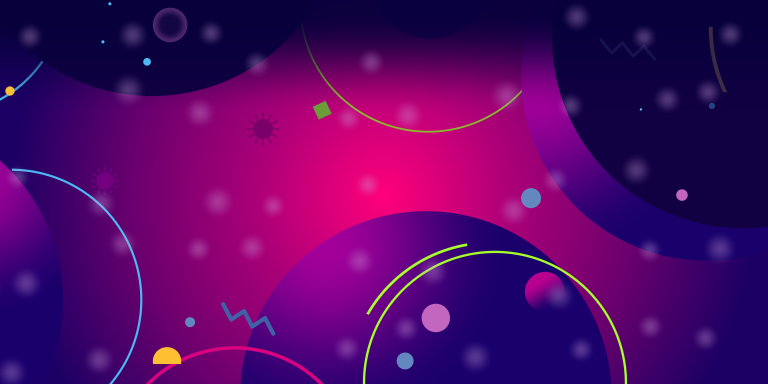
Write a Shadertoy shader that draws this background.

```glsl
// Abstract party backdrop: a pink radial glow with large gradient discs, thin rings,
// small confetti shapes and soft bokeh. Signed distances are painted back to front,
// in units of the canvas height; the bokeh is scattered on a hashed grid.

const vec3 NAVY = vec3(0.10, 0.0, 0.42);
const vec3 NIGHT = vec3(0.065, 0.0, 0.26);
const vec3 VIOLET = vec3(0.64, 0.0, 0.60);
const vec3 SKY = vec3(0.30, 0.73, 0.95);
const vec3 STEEL = vec3(0.39, 0.53, 0.75);
const vec3 LIME = vec3(0.65, 1.0, 0.17);
const vec3 ORCHID = vec3(0.76, 0.40, 0.75);
const vec3 AMBER = vec3(1.0, 0.75, 0.20);

vec2 hash2(vec2 p) {
    return fract(sin(vec2(dot(p, vec2(127.1, 311.7)), dot(p, vec2(269.5, 183.3)))) * 43758.5);
}

void paint(inout vec3 col, vec3 ink, float d, float alpha) {
    col = mix(col, ink, alpha * clamp(0.5 - d * iResolution.y, 0.0, 1.0));
}

float disc(vec2 p, vec2 c, float r) { return length(p - c) - r; }

float ring(vec2 p, vec2 c, float r, float halfWidth) { return abs(disc(p, c, r)) - halfWidth; }

float segment(vec2 p, vec2 a, vec2 b) {
    vec2 v = b - a;
    return length(p - a - v * clamp(dot(p - a, v) / dot(v, v), 0.0, 1.0));
}

float zigzag(vec2 p, vec2 start, vec2 stride, vec2 swing) {
    float d = 1e3;
    for (int i = 0; i < 5; i++) {
        float k = float(i), odd = mod(k, 2.0);
        vec2 a = start + stride * k + swing * odd;
        vec2 b = start + stride * (k + 1.0) + swing * (1.0 - odd);
        d = min(d, segment(p, a, b));
    }
    return d;
}

// Disc with twelve knobbed spikes, folded into one angular sector
float spikyBall(vec2 p, vec2 c, float r) {
    vec2 q = p - c;
    float sector = 6.28318 / 12.0;
    float a = mod(atan(q.y, q.x) + 0.5 * sector, sector) - 0.5 * sector;
    q = length(q) * vec2(cos(a), sin(a));
    float spike = segment(q, vec2(0), vec2(r * 1.5, 0)) - r * 0.06;
    return min(min(length(q) - r, spike), disc(q, vec2(r * 1.5, 0), r * 0.13));
}

// Violet at the focus, fading to navy at the given reach
vec3 orbInk(vec2 p, vec2 focus, float reach) {
    return mix(VIOLET, NAVY, smoothstep(0.0, 1.0, length(p - focus) / reach));
}

void mainImage(out vec4 fragColor, in vec2 fragCoord) {
    vec2 p = fragCoord / iResolution.y;

    // Radial ground
    float glow = length(p - vec2(1.0, 0.49));
    vec3 col = mix(vec3(1.0, 0.0, 0.48), vec3(0.68, 0.0, 0.47), clamp(glow / 0.32, 0.0, 1.0));
    col = mix(col, vec3(0.42, 0.0, 0.43), clamp((glow - 0.32) / 0.33, 0.0, 1.0));
    col = mix(col, vec3(0.11, 0.0, 0.39), clamp((glow - 0.65) / 0.32, 0.0, 1.0));

    // Large discs and the rings that the top shade covers
    paint(col, LIME * 0.8, ring(p, vec2(1.115, 0.990), 0.333, 0.0024), 0.9);
    paint(col, SKY, ring(p, vec2(-0.156, 1.026), 0.325, 0.003), 1.0);
    paint(col, orbInk(p, vec2(1.39, 0.766), 0.46), disc(p, vec2(1.841, 0.805), 0.484), 1.0);
    paint(col, orbInk(p, vec2(0.846, 0.362), 0.49), disc(p, vec2(1.109, -0.034), 0.484), 1.0);
    paint(col, orbInk(p, vec2(-0.07, 0.54), 0.38), disc(p, vec2(-0.320, 0.219), 0.484), 1.0);
    paint(col, NIGHT, disc(p, vec2(0.396, 1.245), 0.495), 1.0);
    paint(col, NIGHT, disc(p, vec2(1.932, 0.900), 0.494), 1.0);
    col = mix(col, vec3(0.025, 0.0, 0.23), 0.96 * smoothstep(0.70, 0.97, p.y));
    paint(col, vec3(0.03, 0.0, 0.25), disc(p, vec2(1.12, 1.05), 0.151), 0.7);

    // Rings and arcs
    paint(col, SKY, max(ring(p, vec2(0.029, 0.219), 0.339, 0.0028), 0.031 - p.x), 1.0);
    paint(col, vec3(0.86, 0.0, 0.50), ring(p, vec2(0.611, -0.224), 0.318, 0.0045), 1.0);
    paint(col, LIME, ring(p, vec2(1.289, 0.003), 0.341, 0.003), 1.0);
    vec2 q = p - vec2(1.279, -0.003);
    float arcSpan = abs(atan(q.y, q.x) - 2.18) - 0.44;
    paint(col, LIME, max(ring(q, vec2(0), 0.371, 0.0035), arcSpan * 0.371), 1.0);
    float dimArc = max(ring(p, vec2(2.242, 0.927), 0.391, 0.005), abs(p.y - 0.845) - 0.085);
    paint(col, vec3(0.45, 0.38, 0.28), dimArc, 0.45);

    // Confetti: zigzags, square, spiky balls, half disc
    vec2 stride = vec2(0.0273, -0.0091);
    paint(col, vec3(0.25, 0.38, 0.65), zigzag(p, vec2(0.581, 0.208), stride, vec2(-0.006, -0.031)) - 0.0055, 1.0);
    paint(col, STEEL, zigzag(p, vec2(1.565, 0.896), vec2(0.028, -0.004), vec2(0, -0.03)) - 0.004, 0.13);
    q = p - vec2(0.839, 0.713);
    q = abs(vec2(0.906 * q.x + 0.423 * q.y, 0.906 * q.y - 0.423 * q.x));
    paint(col, vec3(0.42, 0.62, 0.22), max(q.x, q.y) - 0.0185, 1.0);
    paint(col, vec3(0.44, 0.0, 0.40), spikyBall(p, vec2(0.685, 0.664), 0.026), 0.8);
    paint(col, vec3(0.48, 0.0, 0.52), spikyBall(p, vec2(0.273, 0.529), 0.022), 0.8);
    paint(col, AMBER, max(disc(p, vec2(0.435, 0.059), 0.037), 0.052 - p.y), 1.0);

    // Dots, shaded ball and bubble
    paint(col, AMBER, disc(p, vec2(0.026, 0.763), 0.012), 1.0);
    paint(col, STEEL, disc(p, vec2(1.383, 0.484), 0.026), 1.0);
    paint(col, STEEL, disc(p, vec2(1.055, 0.060), 0.022), 1.0);
    paint(col, STEEL, disc(p, vec2(0.495, 0.161), 0.013), 1.0);
    paint(col, ORCHID, disc(p, vec2(1.135, 0.172), 0.037), 1.0);
    paint(col, ORCHID, disc(p, vec2(1.776, 0.492), 0.015), 1.0);
    paint(col, SKY, disc(p, vec2(0.383, 0.839), 0.010), 1.0);
    paint(col, SKY, disc(p, vec2(0.268, 0.891), 0.004), 1.0);
    paint(col, SKY, disc(p, vec2(0.286, 0.990), 0.004), 1.0);
    paint(col, SKY, disc(p, vec2(1.669, 0.715), 0.003), 1.0);
    paint(col, SKY, disc(p, vec2(1.854, 0.724), 0.008), 0.35);
    float ballFade = 1.0 - smoothstep(-0.035, 0.045, dot(p - vec2(1.419, 0.240), vec2(0.5, -0.85)));
    paint(col, vec3(0.72, 0.0, 0.56), disc(p, vec2(1.419, 0.240), 0.052), ballFade);
    float rim = length(p - vec2(0.443, 0.935)) / 0.045;
    paint(col, ORCHID, (rim - 1.0) * 0.045, 0.06 + 0.32 * smoothstep(0.45, 1.0, rim));

    // Bokeh: one jittered soft spot per grid cell, some cells empty
    for (int i = 0; i < 9; i++) {
        vec2 cell = floor(p / 0.2) + vec2(i % 3, i / 3) - 1.0;
        vec2 spot = (cell + 0.15 + 0.7 * hash2(cell)) * 0.2;
        vec2 kind = hash2(cell + 41.0);
        float soft = 1.0 - smoothstep(0.0, 0.036 + 0.014 * kind.y, length(p - spot));
        col = mix(col, vec3(0.80, 0.62, 0.86), 0.34 * soft * step(kind.x, 0.75));
    }
    fragColor = vec4(col, 1.0);
}
```
